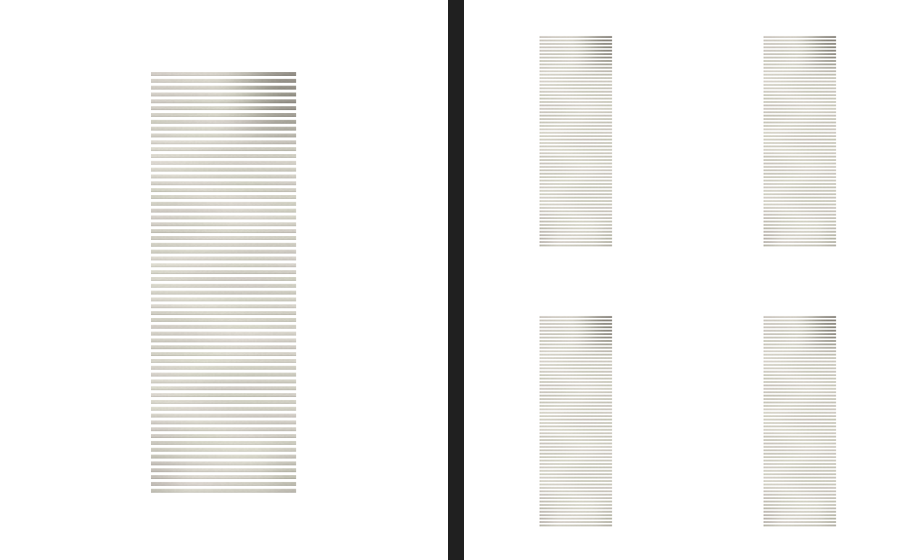
Left, the tile; right, the same tile 2 across and 2 down.
Reproduce this pattern procedurally as a Shadertoy shader.

```glsl
float hash(vec2 p) {
    return fract(sin(dot(p, vec2(127.1, 311.7))) * 43758.5453);
}

float noise(vec2 p) {
    vec2 i = floor(p), f = fract(p);
    f = f * f * (3.0 - 2.0 * f);
    return mix(mix(hash(i), hash(i + vec2(1, 0)), f.x),
               mix(hash(i + vec2(0, 1)), hash(i + vec2(1, 1)), f.x), f.y);
}

// Antialiased coverage of the span lo..hi by a pixel of the given width
float span(float x, float lo, float hi, float pixel) {
    return clamp((min(x - lo, hi - x)) / pixel + 0.5, 0.0, 1.0);
}

// Brushed metal tone; p runs 0..1 across the panel and down it
vec3 slatColor(vec2 p, float row, float depth) {
    vec3 warm = vec3(0.82, 0.80, 0.775);
    vec3 green = vec3(0.81, 0.81, 0.755);
    vec3 color = mix(warm, green, noise(vec2(p.x * 3.0, row * 0.7)));

    // Soft highlight drifting along each slat
    float drift = 0.35 + 0.25 * sin(row * 0.37);
    color += 0.035 * exp(-12.0 * (p.x - drift) * (p.x - drift));

    // Dark reflection in the upper right corner
    float corner = smoothstep(0.4, 0.95, p.x + 0.08 * (hash(vec2(row, 3.0)) - 0.5));
    color -= 0.23 * corner * (1.0 - smoothstep(0.06, 0.22, p.y));

    // Dimmer ends towards the foot
    float ends = smoothstep(0.2, 0.5, abs(p.x - 0.5));
    color -= 0.07 * ends * smoothstep(0.8, 1.0, p.y);

    // Slat to slat variation, grain and shaded lower lip
    color += 0.025 * (hash(vec2(row, 9.0)) - 0.5);
    color += 0.02 * (noise(vec2(p.x * 90.0, row * 5.0 + depth * 3.0)) - 0.5);
    color += 0.02 * (1.0 - smoothstep(0.2, 0.45, depth));
    return color - 0.07 * smoothstep(0.6, 0.95, depth);
}

void mainImage(out vec4 fragColor, in vec2 fragCoord) {
    vec2 uv = fragCoord / iResolution.xy;
    const float rows = 62.0, pitch = 0.0122, duty = 0.57;

    // Cells count downwards, with each slat centred in its cell
    float v = (0.874 - uv.y) / pitch;
    float row = floor(v), cell = fract(v);
    float gap = 0.5 * (1.0 - duty);

    float slat = span(cell, gap, 1.0 - gap, 1.0 / (iResolution.y * pitch));
    slat *= span(uv.x, 0.337, 0.661, 1.0 / iResolution.x);
    slat *= step(0.0, row) * step(row, rows - 1.0);

    vec2 p = vec2((uv.x - 0.337) / 0.324, (row + 0.5) / rows);
    float depth = clamp((cell - gap) / duty, 0.0, 1.0);
    fragColor = vec4(mix(vec3(1.0), slatColor(p, row, depth), slat), 1.0);
}
```
